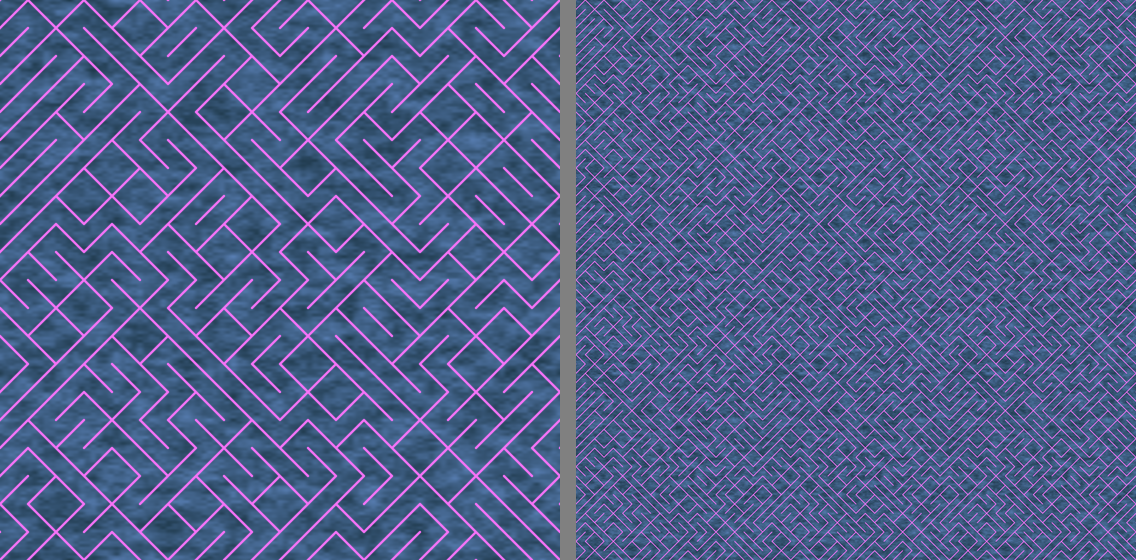
Left: one tile. Right: repeated 3 by 3.
Reproduce this pattern procedurally as a WebGL 1 fragment shader.

```glsl
precision highp float;
// A maze of pink diagonal strokes over mottled blue cloth.
// Each grid cell picks one of its two diagonals by a hash; the cloth is
// layered value noise, stretched sideways. Both wrap at the canvas edges.

uniform vec2 u_resolution;

const float MAZE_CELLS = 20.0;
const float STROKE_HALF_WIDTH = 0.00205;
const vec2 CLOTH_CELLS = vec2(24.0, 48.0);
const float CLOTH_CONTRAST = 4.9;

const vec3 CLOTH_DARK = vec3(0.20, 0.32, 0.44);
const vec3 CLOTH_LIGHT = vec3(0.25, 0.38, 0.53);
const vec3 STROKE_PINK = vec3(0.98, 0.45, 0.98);

float hash(vec2 p, float seed) {
  vec3 q = fract(vec3(p.xyx + seed) * vec3(0.1031, 0.1030, 0.0973));
  q += dot(q, q.yzx + 33.33);
  return fract((q.x + q.y) * q.z);
}

// Value noise that repeats after the given number of cells per canvas.
float tiledNoise(vec2 uv, vec2 cells, float seed) {
  vec2 p = uv * cells;
  vec2 i = floor(p);
  vec2 f = fract(p);
  f = f * f * (3.0 - 2.0 * f);
  vec2 lo = mod(i, cells);
  vec2 hi = mod(i + 1.0, cells);
  float bottom = mix(hash(lo, seed), hash(vec2(hi.x, lo.y), seed), f.x);
  float top = mix(hash(vec2(lo.x, hi.y), seed), hash(hi, seed), f.x);
  return mix(bottom, top, f.y);
}

// Three octaves of wrapped noise, normalised to 0..1.
float clothGrain(vec2 uv, vec2 cells) {
  float sum = 0.0;
  float total = 0.0;
  float weight = 1.0;
  for (int octave = 0; octave < 3; octave++) {
    sum += weight * tiledNoise(uv, cells, 17.0 * float(octave) + 5.0);
    total += weight;
    weight *= 0.8;
    cells *= 2.0;
  }
  return sum / total;
}

float segmentDistance(vec2 p, vec2 a, vec2 b) {
  vec2 ab = b - a;
  float t = clamp(dot(p - a, ab) / dot(ab, ab), 0.0, 1.0);
  return length(p - a - ab * t);
}

// Distance to the nearest diagonal, in canvas units; neighbouring cells
// are included so that strokes keep their full width at the corners.
float mazeDistance(vec2 uv, float cells) {
  vec2 p = uv * cells;
  vec2 cell = floor(p);
  vec2 local = fract(p) - 0.5;
  float nearest = 1.0;
  for (int y = -1; y <= 1; y++) {
    for (int x = -1; x <= 1; x++) {
      vec2 offset = vec2(float(x), float(y));
      float slope = hash(mod(cell + offset, cells), 71.0) < 0.5 ? -1.0 : 1.0;
      vec2 tip = vec2(0.5, 0.5 * slope);
      nearest = min(nearest, segmentDistance(local - offset, -tip, tip));
    }
  }
  return nearest / cells;
}

void main() {
  vec2 uv = gl_FragCoord.xy / u_resolution;
  float pixel = 1.0 / min(u_resolution.x, u_resolution.y);

  // Cloth
  float grain = clothGrain(uv, CLOTH_CELLS) - 0.5;
  vec3 color = mix(CLOTH_DARK, CLOTH_LIGHT, 0.55 + CLOTH_CONTRAST * grain);

  // Strokes
  float edge = mazeDistance(uv, MAZE_CELLS) - STROKE_HALF_WIDTH;
  float stroke = 1.0 - smoothstep(-0.75 * pixel, 0.75 * pixel, edge);
  color = mix(color, STROKE_PINK, stroke);

  gl_FragColor = vec4(color, 1.0);
}
```
